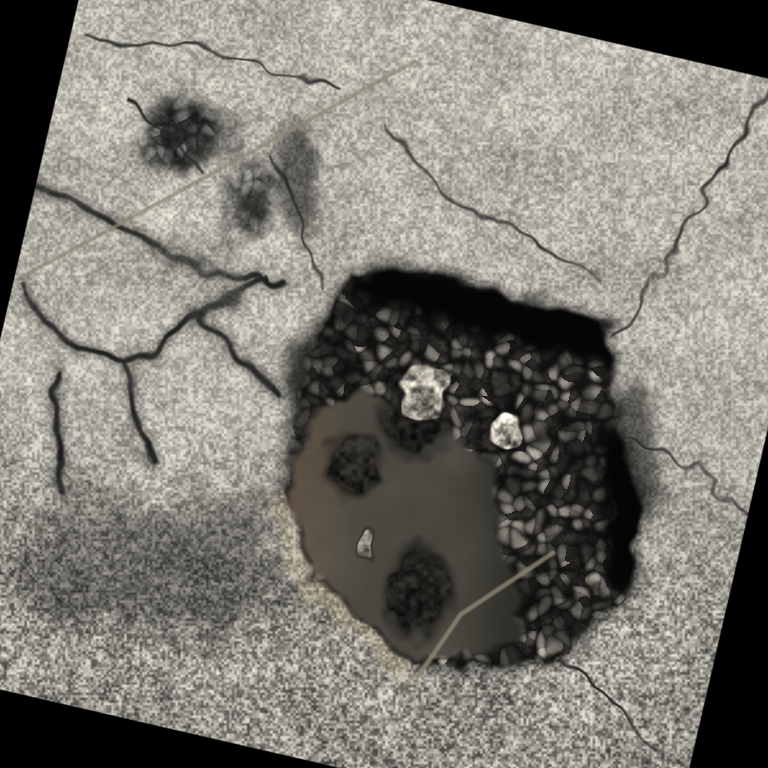
Reproduce this texture procedurally as a Shadertoy shader.

```glsl
// A water-filled pothole in cracked pavement inside a tilted square frame.
// Polygons bound pit and pool, polylines trace cracks, and hashed noise with
// cellular stones gives grain and rubble. Internal y runs downward.
#define TILT 0.227
#define GRAIN 0.34
#define WIDE_CRACK 0.0055
#define THIN_CRACK 0.0028
#define RUBBLE_SCALE 62.0
#define WATER vec3(.295,.285,.255)
#define SILT vec3(.37,.325,.27)
#define BANK vec3(.66,.62,.54)
#define TWIG vec3(.55,.52,.45)
#define STONE vec3(1,.97,.9)

// Point pairs; a negative x starts a new stroke
const vec4 WIDE[10] = vec4[](
vec4(-.05,.24,.14,.285),vec4(.2,.32,.29,.362),vec4(.37,.365,-.03,.37),
vec4(.06,.425,.105,.456),vec4(.163,.471,.215,.449),vec4(.267,.404,.35,.36),
vec4(-.163,.471,.176,.52),vec4(.198,.602,-.26,.415),vec4(.358,.508,-.072,.49),
vec4(.068,.56,.085,.64));
const vec4 THIN[10] = vec4[](
vec4(-1.,.117,.898,.293),vec4(.8,.443,-.5,.163),vec4(.56,.234,.62,.273),
vec4(.78,.365,-.82,.567),vec4(.91,.61,.97,.677),vec4(-.73,.86,.795,.91),
vec4(.86,.99,-.115,.05),vec4(.26,.06,.44,.115),vec4(-.17,.13,.27,.225),
vec4(-.355,.2,.42,.37));
const vec4 PIT[6] = vec4[](
vec4(.455,.352,.547,.349),vec4(.677,.388,.79,.42),vec4(.8,.55,.835,.65),
vec4(.823,.77,.725,.86),vec4(.534,.872,.4,.745),vec4(.37,.63,.405,.45));
const vec4 POOL[6] = vec4[](
vec4(.377,.605,.41,.535),vec4(.48,.505,.6,.56),vec4(.645,.61,.655,.68),
vec4(.675,.75,.68,.84),vec4(.535,.87,.46,.8),vec4(.4,.745,.375,.66));
// Centre and radii, then strength or tone
const vec4 STAINS[6] = vec4[](
vec4(.245,.17,.07,.05),vec4(.33,.27,.04,.06),vec4(.385,.23,.032,.09),
vec4(.4,.49,.04,.055),vec4(.825,.58,.035,.1),vec4(.225,.73,.17,.115));
const float DEPTH[6] = float[](.6,.35,.5,.6,.5,.32);
const vec4 ROCKS[6] = vec4[](
vec4(.543,.54,.045,.047),vec4(.553,.513,.03,.036),vec4(.46,.605,.034,.039),
vec4(.545,.77,.042,.055),vec4(.659,.558,.024,.024),vec4(.475,.71,.009,.018));
const float TONE[6] = float[](.13,.6,.14,.13,.78,.42);

float hash(vec2 p) {
  vec3 q = fract(p.xyx * .1031);
  q += dot(q, q.yzx + 33.33);
  return fract((q.x + q.y) * q.z);
}
float noise(vec2 p) {
  vec2 i = floor(p), f = fract(p), e = vec2(1, 0);
  f *= f * (3. - 2. * f);
  return mix(mix(hash(i), hash(i + e), f.x), mix(hash(i + e.yx), hash(i + e.xx), f.x), f.y);
}
float fbm(vec2 p) {
  float sum = 0., amp = .5;
  for (int i = 0; i < 4; i++) { sum += amp * noise(p); p = p * 2.03 + 7.; amp *= .5; }
  return sum;
}
float within(float d, float inner, float outer) { return 1. - smoothstep(inner, outer, d); }
float segment(vec2 p, vec2 a, vec2 b) {
  vec2 d = b - a;
  return length(p - a - d * clamp(dot(p - a, d) / dot(d, d), 0., 1.));
}
float strokes(vec4 pairs[10], vec2 p) {
  float d = 1.;
  vec2 b = vec2(0);
  for (int i = 0; i < 20; i++) {
    vec4 q = pairs[i / 2];
    vec2 a = i % 2 == 0 ? q.xy : q.zw;
    if (a.x > 0.) d = min(d, segment(p, abs(b), a));
    b = a;
  }
  return d;
}
float polygon(vec4 pairs[6], vec2 p) {
  float d = 1., side = 1.;
  vec2 b = pairs[5].zw;
  for (int i = 0; i < 12; i++) {
    vec4 q = pairs[i / 2];
    vec2 a = i % 2 == 0 ? q.xy : q.zw;
    d = min(d, segment(p, a, b));
    if ((a.y > p.y) != (b.y > p.y) && p.x < a.x + (b.x - a.x) * (p.y - a.y) / (b.y - a.y)) side = -side;
    b = a;
  }
  return d * side;
}
// One rounded stone per cell
float rubble(vec2 p) {
  float near = 2., tone = 0.;
  for (int k = 0; k < 9; k++) {
    vec2 c = floor(p) + vec2(k % 3 - 1, k / 3 - 1);
    float h = hash(c), d = length(p - c - vec2(h, hash(c + 19.)));
    if (d < near) { near = d; tone = h; }
  }
  return (.07 + .62 * tone * tone) * within(near, .15, .8);
}
void mainImage(out vec4 fragColor, in vec2 fragCoord) {
  vec2 p = fragCoord / iResolution.xy;
  p.y = 1. - p.y;
  float px = 1. / iResolution.y;
  vec2 w = p + .016 * (vec2(noise(p * 45.), noise(p * 45. + 31.)) - .5);
  float fine = noise(p * 300.) - .5, coarse = noise(p * 130.) - .5, cloud = fbm(p * 14.) - .47;
  // Pavement, greyer and rougher low down
  float low = smoothstep(.5, .85, p.y + .12 * (.5 - p.x));
  float tone = mix(.7, .58, low) + (GRAIN * fine + .18 * coarse) * (.8 + .6 * low) + .22 * cloud;
  vec3 col = tone * vec3(1, .985, .93);
  // Stains and loose debris
  float stones = rubble(w * RUBBLE_SCALE) + .12 * max(fine + coarse, 0.);
  for (int i = 0; i < 6; i++) {
    vec4 s = STAINS[i];
    float m = within(length((p - s.xy) / s.zw) + cloud * 1.2, .5, 1.3);
    col -= col * DEPTH[i] * m;
    if (i < 2) col = mix(col, vec3(stones), m * .6);
  }
  // Cracks and long twig
  float wide = strokes(WIDE, w), thin = strokes(THIN, w), wear = .75 + cloud;
  col -= col * .3 * within(wide, 0., .02);
  col = mix(col, vec3(.1), within(wide, .001, WIDE_CRACK + px) * wear);
  col = mix(col, vec3(.15), within(thin, 0., THIN_CRACK + px) * wear);
  vec2 bend = vec2(.26, .235);
  float twig = min(segment(p, vec2(.03, .36), bend), segment(p, bend, vec2(.54, .08)));
  col = mix(col, TWIG, .7 * within(twig, .001, .004));
  // Pit, pale bank and deep shadows
  float pit = polygon(PIT, w), pool = polygon(POOL, w);
  float bank = within(pit, .012, .03) * smoothstep(.63, .66, p.y) * within(p.x, .52, .56);
  col = mix(col, BANK + .3 * fine, bank * .75);
  col -= col * .35 * within(pit, 0., .02) * (1. - bank);
  vec2 ledge = vec2(.62, .4);
  float roof = min(segment(w, vec2(.5, .37), ledge), segment(w, ledge, vec2(.785, .443)));
  float wall = segment(w, vec2(.807, .58), vec2(.82, .75));
  float light = smoothstep(.015, .055, roof) * smoothstep(.01, .04, wall) * (.75 + 1.2 * cloud);
  vec3 dirt = .02 + STONE * (stones + .06) * light;
  col = mix(col, dirt, within(pit, -.006, .005));
  // Murky water
  vec3 water = mix(SILT, WATER, smoothstep(.37, .5, p.x)) + .08 * cloud;
  water -= water * .35 * smoothstep(.58, .68, p.x);
  col = mix(col, water, within(pool + .012 * cloud, -.012, .004));
  // Rocks with contact shadows
  for (int i = 0; i < 6; i++) {
    vec4 r = ROCKS[i];
    vec2 q = (w - r.xy) / r.zw;
    float d = length(q) + .3 * (noise(p * 70.) - .5);
    col -= col * .45 * within(d, .8, 1.4);
    float shade = TONE[i] * (1. - .25 * q.y + 1.1 * coarse + .4 * fine);
    col = mix(col, STONE * shade, within(d, .85, 1.05));
  }
  // Front twig
  vec2 fork = vec2(.6, .8);
  float sprig = min(segment(p, vec2(.545, .88), fork), segment(p, fork, vec2(.72, .72)));
  col = mix(col, TWIG, .8 * within(sprig, .001, .005));
  // Tilted frame
  vec2 c = abs(mat2(cos(TILT), -sin(TILT), sin(TILT), cos(TILT)) * (p - .5));
  col *= within(max(c.x, c.y), .5 - px, .5 + px);
  fragColor = vec4(col, 1);
}
```
